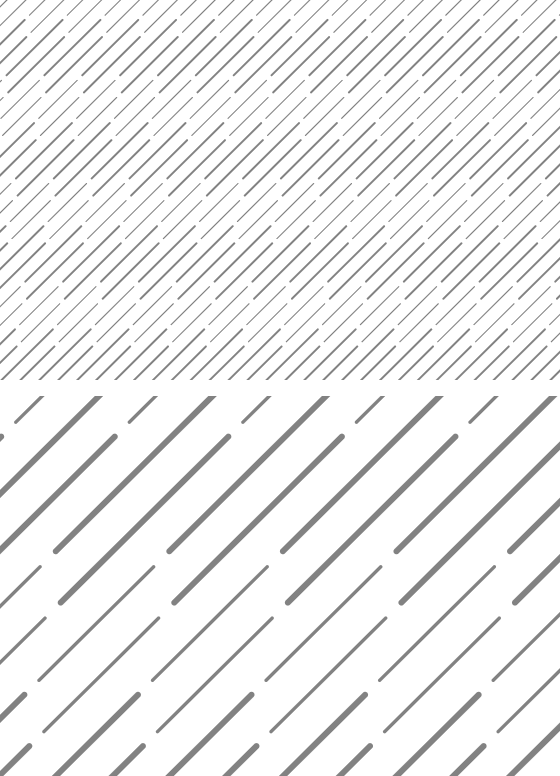
Top, the full canvas; bottom, a detail of the centre.
This pattern is drawn by a Shadertoy shader. Its source:

```glsl
// Slanted gray dashes on white: each diagonal line alternates a long bold dash
// with a shorter thin one, and every second line slides down the slope.
// Lines are found by rounding; each dash is a round-capped capsule distance.

const float CANVAS_UNITS = 522.0;   // design units in the canvas height
const float SLOPE = 1.01;           // sideways run per unit of drop
const float LINE_SPACING = 26.0;    // horizontal gap between diagonals
const float LINE_START = 9.5;       // where the first diagonal meets the top
const float DASH_PERIOD = 141.7;    // drop of one bold and thin pair
const float DASH_START = 26.0;      // drop to the first bold dash
const float ROW_SHIFT = 23.5;       // extra drop on every second diagonal

const vec3 PAPER = vec3(1.0);
const vec3 INK = vec3(0.51);

// Signed offset to the nearest repeat of a center.
float wrapOffset(float value, float center, float period) {
    return mod(value - center + 0.5 * period, period) - 0.5 * period;
}

// Capsule distance from the offsets across and along its axis.
float capsule(float across, float along, float halfLength, float radius) {
    return length(vec2(across, max(abs(along) - halfLength, 0.0))) - radius;
}

// Repeating dash; its center and half length are measured as a drop.
float dash(float across, float drop, float center, float halfDrop, float radius) {
    float stretch = length(vec2(1.0, SLOPE));
    float along = wrapOffset(drop, center, DASH_PERIOD) * stretch;
    return capsule(across, along, halfDrop * stretch, radius);
}

// Distance to the dashes on the nearest diagonal, with y pointing down.
float dashField(vec2 p) {
    vec2 lineAxis = vec2(1.0, SLOPE);
    float position = dot(p, lineAxis) - LINE_START;
    float index = round(position / LINE_SPACING);
    float across = (position - index * LINE_SPACING) / length(lineAxis);

    // Drop of the closest point on the diagonal, within its dash sequence
    float footDrop = p.y - across * normalize(lineAxis).y;
    float drop = footDrop - DASH_START - ROW_SHIFT * mod(index, 2.0);

    float bold = dash(across, drop, 39.4, 38.0, 1.36);
    float thin = dash(across, drop, 110.5, 26.0, 0.77);
    return min(bold, thin);
}

void mainImage(out vec4 fragColor, in vec2 fragCoord) {
    float pixel = CANVAS_UNITS / iResolution.y;
    vec2 p = vec2(fragCoord.x, iResolution.y - fragCoord.y) * pixel;

    float coverage = clamp(0.5 - dashField(p) / pixel, 0.0, 1.0);
    fragColor = vec4(mix(PAPER, INK, coverage), 1.0);
}
```
